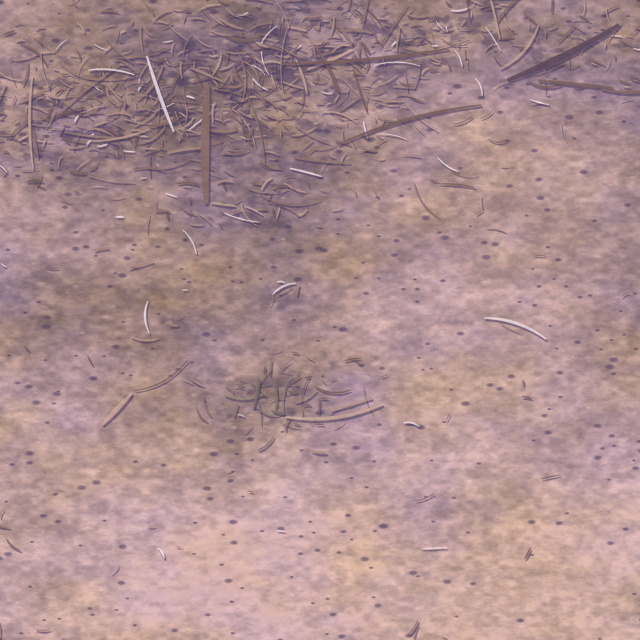
This texture is drawn by a three.js fragment shader. Its source:

```glsl
// Dusty pink-brown ground with a tangled heap of dry twigs and straw near the top.
#define PALE_SOIL vec3(0.815, 0.675, 0.665)
#define DARK_SOIL vec3(0.485, 0.400, 0.435)
#define SHADOW vec3(0.290, 0.235, 0.365)
#define BARK vec3(0.470, 0.365, 0.355)
#define STRAW vec3(0.790, 0.655, 0.600)
#define BLEACHED vec3(0.920, 0.850, 0.870)
#define LEAF vec3(0.430, 0.440, 0.390)
#define SOFTNESS 0.0013
#define SHADOW_SHIFT vec2(-0.0022, 0.0036)
#define STRAND_LAYERS 8
#define PEBBLE_CELLS vec2(48.0, 70.0)

varying vec2 vUv;

vec4 hash4(vec2 p) {
  vec4 q = fract(p.xyxy * vec4(0.1031, 0.1030, 0.0973, 0.1099));
  q += dot(q, q.wzxy + 33.33);
  return fract((q.xxyz + q.yzzw) * q.zywx);
}

float noise(vec2 p) {
  vec2 i = floor(p), f = fract(p);
  f = f * f * (3.0 - 2.0 * f);
  return mix(mix(hash4(i).x, hash4(i + vec2(1.0, 0.0)).x, f.x),
             mix(hash4(i + vec2(0.0, 1.0)).x, hash4(i + 1.0).x, f.x), f.y);
}

float fbm(vec2 p) {
  float sum = 0.0, amp = 0.52;
  for (int i = 0; i < 4; i++) {
    sum += amp * noise(p);
    p = mat2(0.96, 0.28, -0.28, 0.96) * p * 2.03 + 17.3;
    amp *= 0.52;
  }
  return sum;
}

float blob(vec2 p, vec2 centre, vec2 radius) {
  vec2 d = (p - centre) / radius;
  return exp(-dot(d, d));
}

// How thickly the litter lies at a place
float litter(vec2 p) {
  float heap = blob(p, vec2(0.34, 0.86), vec2(0.27, 0.11))
    + 0.8 * blob(p, vec2(0.06, 0.81), vec2(0.14, 0.07))
    + 0.7 * blob(p, vec2(0.62, 0.95), vec2(0.22, 0.06))
    + 0.4 * blob(p, vec2(0.90, 0.91), vec2(0.12, 0.07))
    + 0.5 * blob(p, vec2(0.39, 0.68), vec2(0.09, 0.04));
  float tufts = 0.75 * blob(p, vec2(0.42, 0.385), vec2(0.09, 0.045))
    + 0.5 * blob(p, vec2(0.45, 0.555), vec2(0.035, 0.02))
    + 0.4 * blob(p, vec2(0.25, 0.48), vec2(0.04, 0.02));
  return min(heap + tufts, 1.0);
}

// Coverage of a tapered, bowed strand; d is measured from its middle
float strand(vec2 d, float angle, float halfLen, float width, float bow) {
  float c = cos(angle), s = sin(angle);
  vec2 q = vec2(c * d.x + s * d.y, c * d.y - s * d.x);
  float along = clamp(q.x / halfLen, -1.0, 1.0);
  q.y -= bow * halfLen * (1.0 - along * along);
  float w = width * (1.0 - 0.45 * along * along);
  float dist = length(vec2(q.x - along * halfLen, q.y));
  return 1.0 - smoothstep(w - SOFTNESS, w + SOFTNESS, dist);
}

void lay(inout vec3 col, vec2 d, float angle, float halfLen, float width, float bow, vec3 tint) {
  float shade = strand(d + SHADOW_SHIFT, angle, halfLen, width * 1.2, bow);
  col = mix(col, SHADOW, 0.55 * shade);
  col = mix(col, tint, 0.9 * strand(d, angle, halfLen, width, bow));
}

void main() {
  vec2 uv = vUv;
  float heap = litter(uv + 0.05 * (noise(uv * 14.0) - 0.5));
  float fine = fbm(uv * vec2(75.0, 125.0));

  // Soil: broad drifts, flattened patches and grain, darker up the slope
  float tone = mix(0.82, 0.45, smoothstep(0.12, 0.72, uv.y));
  tone += 0.75 * (fbm(uv * vec2(3.0, 5.5) + 4.0) - 0.48);
  tone += 0.65 * (fbm(uv * vec2(14.0, 28.0)) - 0.48) + 0.50 * (fine - 0.48);
  tone += 0.16 * blob(uv, vec2(0.95, 0.74), vec2(0.2, 0.08)) - 0.15 * heap;
  vec3 col = mix(DARK_SOIL, PALE_SOIL, clamp(tone, 0.0, 1.1));
  col += vec3(0.03, 0.02, -0.15) * (fbm(uv * vec2(9.0, 15.0) + 31.0) - 0.45);

  // Dark hollows among the litter
  float hollow = smoothstep(0.50, 0.70, fbm(uv * vec2(38.0, 62.0) + 9.0));
  col = mix(col, SHADOW, hollow * (0.06 + 0.55 * heap));

  // Pebbles and pits, one per cell at most
  vec2 g = uv * PEBBLE_CELLS;
  for (int k = 0; k < 9; k++) {
    vec2 id = floor(g) + vec2(mod(float(k), 3.0), floor(float(k) / 3.0)) - 1.0;
    vec4 r = hash4(id + 71.0);
    float size = mix(0.08, 0.30, r.w * r.w);
    float dist = length((g - id - r.xy) * vec2(0.8, 1.0));
    float spot = (1.0 - smoothstep(size * 0.4, size + 0.1, dist)) * step(r.z, 0.16);
    col = mix(col, r.z < 0.05 ? STRAW : SHADOW, 0.55 * spot);
  }

  // Scattered strands, from fine straw up to twigs
  for (int layer = 0; layer < STRAND_LAYERS; layer++) {
    float n = float(layer);
    float cells = 52.0 * pow(0.77, n);
    vec2 p = uv * cells + n * 7.31;
    for (int k = 0; k < 9; k++) {
      vec2 id = floor(p) + vec2(mod(float(k), 3.0), floor(float(k) / 3.0)) - 1.0;
      vec4 a = hash4(id + n * 37.0), b = hash4(id + n * 37.0 + 211.0);
      vec2 centre = (id + a.xy - n * 7.31) / cells;
      if (a.z > 0.85 * litter(centre) + 0.008) continue;
      float turn = 2.0 * b.x - 1.0;
      vec3 tint = a.w > 0.93 ? BLEACHED : mix(BARK, STRAW, a.w);
      tint = mix(tint, LEAF, 0.7 * blob(centre, vec2(0.42, 0.39), vec2(0.07, 0.05)));
      lay(col, uv - centre, 1.6 * turn * abs(turn) - 0.1, (0.2 + 0.6 * b.y * b.y) / cells,
          mix(0.0006, 0.0015 + 0.0002 * n, b.z), 0.5 * (b.w - 0.5), tint);
    }
  }

  // The few large sticks
  lay(col, uv - vec2(0.323, 0.775), 1.56, 0.090, 0.0065, 0.03, mix(BARK, STRAW, 0.25));
  lay(col, uv - vec2(0.570, 0.912), 0.09, 0.130, 0.0025, -0.04, BARK);
  lay(col, uv - vec2(0.640, 0.805), 0.27, 0.115, 0.0022, 0.08, BARK);
  lay(col, uv - vec2(0.880, 0.918), 0.46, 0.095, 0.0050, -0.05, mix(BARK, SHADOW, 0.5));
  lay(col, uv - vec2(0.522, 0.358), 0.13, 0.075, 0.0030, -0.14, STRAW);
  lay(col, uv - vec2(0.805, 0.487), -0.33, 0.050, 0.0024, 0.16, BLEACHED);
  lay(col, uv - vec2(0.183, 0.361), 0.82, 0.032, 0.0038, 0.0, STRAW);

  gl_FragColor = vec4(col * (0.92 + 0.16 * fine), 1.0);
}
```
